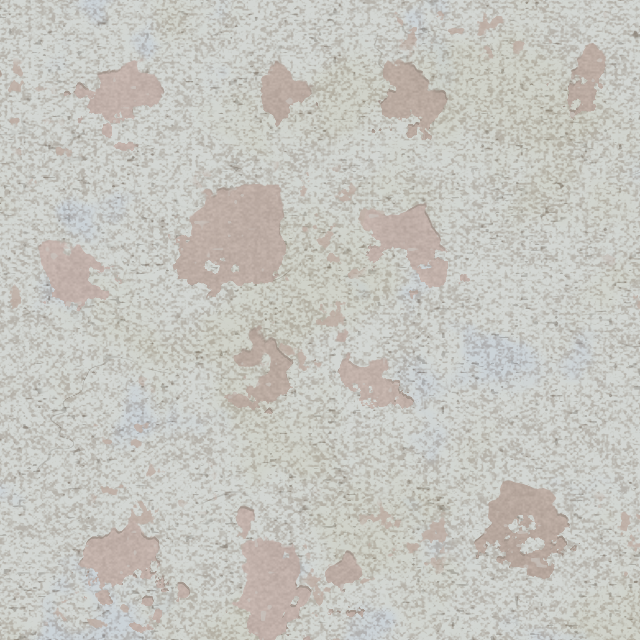
This texture is drawn by a WebGL 1 fragment shader. Its source:

```glsl
precision highp float;
// Weathered pale plaster with grainy relief and flaked patches of pinkish undercoat.
uniform vec2 u_resolution;

float hash(vec2 p) {
  return fract(sin(dot(p, vec2(127.1, 311.7))) * 43758.5453);
}

float noise(vec2 p) {
  vec2 i = floor(p), f = fract(p);
  f = f * f * (3.0 - 2.0 * f);
  return mix(mix(hash(i), hash(i + vec2(1.0, 0.0)), f.x),
             mix(hash(i + vec2(0.0, 1.0)), hash(i + 1.0), f.x), f.y);
}

float fbm(vec2 p) {
  float sum = 0.0, weight = 0.53;
  for (int i = 0; i < 4; i++) {
    sum += weight * noise(p);
    p = mat2(1.6, 1.2, -1.2, 1.6) * p + 7.3;
    weight *= 0.5;
  }
  return sum;
}

// Flaked patches: x is depth inside the edge, y is a random tone per patch.
vec2 flakes(vec2 p) {
  vec2 q = p + 0.15 * (vec2(fbm(p * 10.0), fbm(p * 10.0 + 40.0)) - 0.5);
  vec2 cell = floor(q * 4.0);
  vec2 best = vec2(-1.0, 0.0);
  for (int y = -1; y <= 1; y++) {
    for (int x = -1; x <= 1; x++) {
      vec2 id = cell + vec2(float(x), float(y));
      vec2 center = (id + 0.2 + 0.6 * vec2(hash(id + 3.1), hash(id + 8.7))) / 4.0;
      float radius = mix(0.034, 0.086, pow(hash(id + 15.3), 1.4));
      vec2 d = q - center;
      d.x *= mix(0.75, 1.25, hash(id + 21.9));
      // The lower edge is more ragged than the upper one.
      float ragged = mix(0.03, 0.14, smoothstep(0.02, -0.04, d.y));
      float depth = radius - length(d) + ragged * (fbm(p * 48.0) - 0.5);
      depth -= step(0.76, hash(id + 33.3));
      if (depth > best.x) best = vec2(depth, hash(id + 47.0));
    }
  }
  return best;
}

void main() {
  vec2 p = gl_FragCoord.xy / min(u_resolution.x, u_resolution.y);

  // Plaster: lit grains, warm shaded hollows and faint broad stains.
  float grain = 0.6 * noise(p * vec2(215.0, 265.0)) + 0.4 * noise(p * 390.0 + 9.0);
  float relief = grain + 0.3 * (fbm(p * 28.0) - 0.5);
  vec3 plaster = mix(vec3(0.715, 0.7, 0.67), vec3(0.826, 0.84, 0.826),
                     smoothstep(0.15, 0.64, relief));
  float ochre = smoothstep(0.48, 0.75, fbm(p * 7.0 + 12.0));
  float blue = smoothstep(0.6, 0.8, fbm(p * 9.0 + 71.0));
  plaster += ochre * vec3(-0.012, -0.016, -0.036);
  plaster += blue * vec3(-0.03, -0.014, 0.02);

  // Small pits and broken hairline cracks.
  float pits = smoothstep(0.76, 0.94, noise(p * vec2(130.0, 220.0) + 5.0))
             * smoothstep(0.4, 0.65, noise(p * 38.0 + 31.0));
  float crack = smoothstep(0.006, 0.001, abs(fbm(p * vec2(4.0, 8.0) + 55.0) - 0.5))
              * smoothstep(0.6, 0.72, fbm(p * 9.0 + 90.0));
  plaster -= (0.16 * pits + 0.1 * crack) * vec3(0.9, 1.0, 1.05);

  // Tiny pink flecks gathered in loose groups.
  float fleck = smoothstep(0.66, 0.72, fbm(p * 42.0 + 63.0))
              * smoothstep(0.5, 0.62, fbm(p * 6.0 + 25.0));
  plaster = mix(plaster, vec3(0.74, 0.67, 0.63), 0.8 * fleck);

  // Undercoat: smoother, with a few pale chips left on it.
  vec2 flake = flakes(p);
  vec3 undercoat = mix(vec3(0.715, 0.655, 0.615), vec3(0.765, 0.7, 0.675), flake.y);
  undercoat += 0.09 * (grain - 0.5) + 0.05 * (fbm(p * 16.0) - 0.5);
  float chips = smoothstep(0.84, 0.93, noise(p * 95.0 + 17.0));
  undercoat = mix(undercoat, vec3(0.79, 0.775, 0.755), 0.65 * chips);

  // Broken shadow cast by the plaster rim along upper edges.
  float inside = smoothstep(-0.002, 0.002, flake.x);
  float above = smoothstep(-0.002, 0.002, flakes(p + vec2(0.001, 0.0035)).x);
  float rim = inside * (1.0 - above) * smoothstep(0.4, 0.7, noise(p * 26.0 + 3.0));

  vec3 color = mix(plaster, undercoat, inside);
  color = mix(color, vec3(0.56, 0.52, 0.48), 0.6 * rim);
  gl_FragColor = vec4(color, 1.0);
}
```
